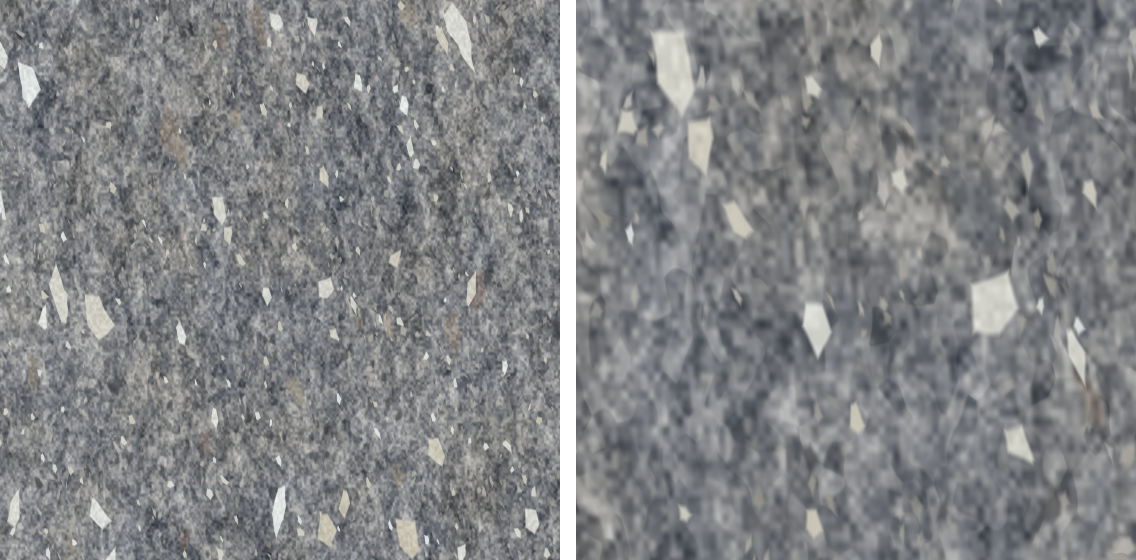
Left: the whole. Right: its middle third, enlarged.
Write a WebGL 1 fragment shader that draws this texture.

```glsl
precision highp float;
// Worn grey stone: soft upright streaks and grains in blue-grey and warm grey,
// built from stretched noise and cells, with scattered angular chips on top.
// Chips are random convex polygons, one per occupied cell of a jittered grid.
uniform vec2 u_resolution;

float hash(vec2 p) {
  vec3 q = fract(p.xyx * 0.1031);
  q += dot(q, q.yzx + 33.33);
  return fract((q.x + q.y) * q.z);
}

vec2 hash2(vec2 p) {
  return vec2(hash(p + 17.3), hash(p + 71.9));
}

float noise(vec2 p) {
  vec2 i = floor(p), f = fract(p);
  f = f * f * (3.0 - 2.0 * f);
  return mix(mix(hash(i), hash(i + vec2(1.0, 0.0)), f.x),
             mix(hash(i + vec2(0.0, 1.0)), hash(i + 1.0), f.x), f.y);
}

// Random tone of the nearest cell, blended softly across cell borders.
float grainTone(vec2 p) {
  vec2 cell = floor(p);
  float total = 0.0, weightSum = 0.0;
  for (int y = -1; y <= 1; y++) {
    for (int x = -1; x <= 1; x++) {
      vec2 id = cell + vec2(float(x), float(y));
      vec2 d = p - id - hash2(id);
      float weight = exp(-14.0 * dot(d, d));
      total += weight * hash(id + 5.7);
      weightSum += weight;
    }
  }
  return total / weightSum;
}

// Scattered polygons: x = coverage, y = random tone of the chip.
vec2 chips(vec2 p, vec2 grid, float density, float softness, float seed) {
  vec2 q = p * grid;
  vec2 cell = floor(q);
  vec2 result = vec2(0.0);
  for (int y = -1; y <= 1; y++) {
    for (int x = -1; x <= 1; x++) {
      vec2 id = cell + vec2(float(x), float(y));
      vec2 key = id + seed;
      if (hash(key) > density) continue;
      vec2 d = q - id - 0.2 - 0.6 * hash2(key);
      d.x += d.y * (hash(key + 3.1) - 0.35) * 0.7;
      d.x *= 1.0 + 0.8 * hash(key + 8.6);
      float size = mix(0.22, 0.48, pow(hash(key + 5.3), 1.5));
      float edge = -1.0;
      for (int k = 0; k < 5; k++) {
        float side = float(k);
        float angle = side * 1.2566 + 0.9 * hash(key + side * 2.7 + 11.0);
        float reach = size * (0.6 + 0.45 * hash(key + side * 4.1 + 29.0));
        edge = max(edge, dot(d, vec2(cos(angle), sin(angle))) - reach);
      }
      float blur = softness * grid.x;
      float cover = 1.0 - smoothstep(-blur, blur, edge);
      if (cover > result.x) result = vec2(cover, hash(key + 41.0));
    }
  }
  return result;
}

void main() {
  vec2 p = gl_FragCoord.xy / u_resolution;
  p.x += 0.05 * p.y;
  vec2 wobble = vec2(noise(p * 38.0), noise(p * 38.0 + 90.0)) - 0.5;
  vec2 warped = p + 0.012 * wobble;

  // Base tone: upright streaks, then finer and finer grains.
  float tone = 0.497;
  tone += 0.19 * (noise(warped * vec2(52.0, 17.0)) - 0.5);
  tone += 0.06 * (noise(p * vec2(9.0, 5.0) + 40.0) - 0.5);
  tone += 0.17 * (grainTone(warped * vec2(105.0, 58.0)) - 0.5);
  tone += 0.17 * (noise(warped * vec2(150.0, 95.0) + 13.0) - 0.5);
  float speckle = noise(p * vec2(250.0, 190.0) + 31.0) - 0.5;
  tone += 0.20 * speckle;

  // Dark parts lean blue, light parts lean warm.
  float warmth = 1.4 * (tone - 0.52) + 0.5 * (noise(p * vec2(17.0, 9.0) + 60.0) - 0.5);
  vec3 color = tone + vec3(0.035, 0.008, -0.045) * warmth + vec3(-0.004, 0.0, 0.006);

  // Broad stones that barely stand out: slate and tan.
  vec2 slate = chips(warped, vec2(34.0, 16.0), 0.22, 0.005, 100.0);
  color = mix(color, vec3(0.35, 0.37, 0.40) + 0.10 * slate.y + 0.12 * speckle, 0.55 * slate.x);
  vec2 tan_ = chips(warped, vec2(19.0, 11.0), 0.09, 0.004, 200.0);
  vec3 tanColor = mix(vec3(0.50, 0.43, 0.40), vec3(0.63, 0.60, 0.52), tan_.y);
  color = mix(color, tanColor + 0.14 * speckle, 0.55 * tan_.x);

  // Small pale grains gathered in loose clusters.
  float cluster = smoothstep(0.25, 0.75, noise(p * vec2(24.0, 14.0) + 7.0));
  vec2 pale = chips(warped, vec2(88.0, 62.0), 0.26, 0.0018, 300.0);
  color = mix(color, mix(vec3(0.60, 0.59, 0.55), vec3(0.76, 0.75, 0.72), pale.y),
              pale.x * (0.25 + 0.6 * cluster));

  // Bright chips, from flecks up to rare large shards.
  vec3 cream = vec3(0.80, 0.78, 0.71), white = vec3(0.91, 0.93, 0.93);
  vec2 flecks = chips(p, vec2(62.0, 46.0), 0.055, 0.0016, 400.0);
  color = mix(color, mix(cream, white, flecks.y), 0.9 * flecks.x);
  vec2 flakes = chips(p + 0.003 * wobble, vec2(27.0, 18.0), 0.075, 0.0018, 500.0);
  color = mix(color, mix(cream, white, flakes.y) + 0.10 * speckle, 0.93 * flakes.x);
  vec2 shards = chips(p + 0.005 * wobble, vec2(13.0, 8.0), 0.07, 0.002, 600.0);
  color = mix(color, mix(cream, white, shards.y) + 0.10 * speckle, 0.93 * shards.x);

  // Rare dark pits.
  vec2 pits = chips(warped, vec2(48.0, 34.0), 0.03, 0.003, 700.0);
  color = mix(color, vec3(0.24, 0.24, 0.25), 0.6 * pits.x);

  gl_FragColor = vec4(clamp(color, 0.0, 1.0), 1.0);
}
```
